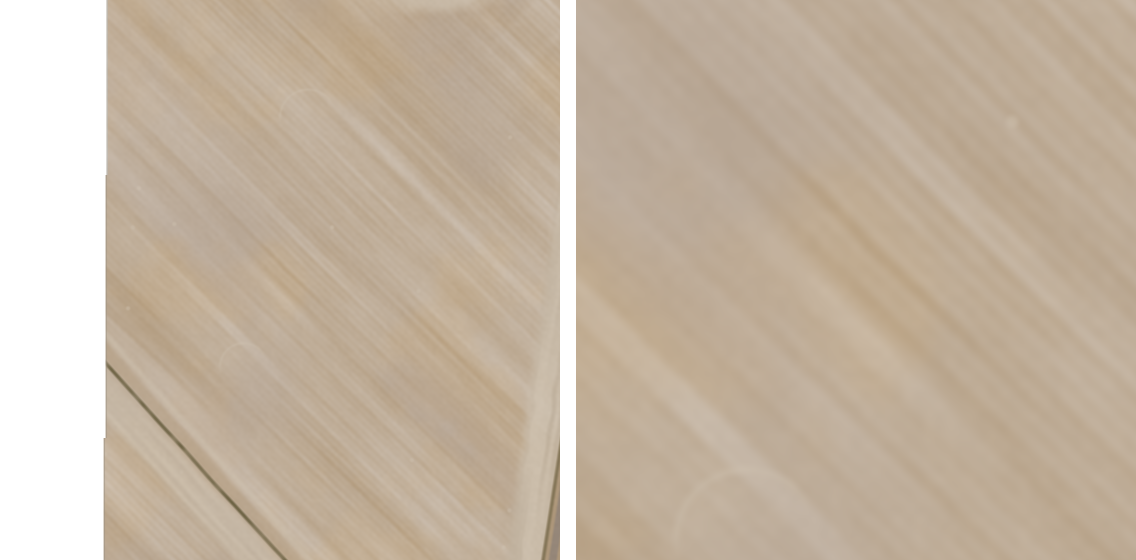
Left: the whole. Right: its middle third, enlarged.
Reproduce this texture procedurally as a Shadertoy shader.

```glsl
#define TAN_SOIL vec3(0.700, 0.612, 0.500)
#define PALE_SOIL vec3(0.798, 0.747, 0.692)
#define MAUVE_SOIL vec3(0.690, 0.630, 0.585)
#define TRACK_COLOR vec3(0.805, 0.755, 0.685)
#define DITCH_COLOR vec3(0.43, 0.39, 0.27)
#define FURROW_DIR vec2(0.713, -0.701)
#define DITCH_DIR vec2(0.670, -0.742)
#define SOFT 0.0016

float hash(vec2 p) {
    vec3 q = fract(vec3(p.xyx) * 0.1031);
    q += dot(q, q.yzx + 33.33);
    return fract((q.x + q.y) * q.z);
}

float noise(vec2 p) {
    vec2 i = floor(p), f = fract(p);
    f = f * f * (3.0 - 2.0 * f);
    return mix(mix(hash(i), hash(i + vec2(1, 0)), f.x),
               mix(hash(i + vec2(0, 1)), hash(i + vec2(1, 1)), f.x), f.y);
}

float fbm(vec2 p) {
    float sum = 0.0, amp = 0.5;
    for (int i = 0; i < 4; i++) {
        sum += amp * noise(p);
        p = p * 2.03 + 17.3;
        amp *= 0.5;
    }
    return sum / 0.9375;
}

// Soft line of given half width around zero
float line(float d, float halfWidth, float blur) {
    return 1.0 - smoothstep(halfWidth - blur, halfWidth + blur, abs(d));
}

// Soft band between two limits
float band(float d, float lo, float hi, float blur) {
    return smoothstep(lo - blur, lo + blur, d) - smoothstep(hi - blur, hi + blur, d);
}

// Ploughed soil: elongated noise at several widths, plus regular furrows
vec3 field(vec2 p) {
    float along = dot(p, FURROW_DIR) + 5.0;
    float across = dot(p, vec2(-FURROW_DIR.y, FURROW_DIR.x)) + 5.0;
    across += 0.006 * (noise(p * 4.0) - 0.5);
    float cloud = fbm(p * 5.0 + 3.0) - 0.5;
    float tone = 0.50 + 0.45 * cloud;
    tone += 0.36 * (noise(vec2(across * 17.0, along * 2.0)) - 0.5);
    tone += 0.34 * (noise(vec2(across * 48.0, along * 2.6)) - 0.5);
    tone += 0.32 * (noise(vec2(across * 115.0, along * 4.0)) - 0.5);
    tone += 0.10 * (noise(vec2(across * 150.0, along * 45.0)) - 0.5);
    float furrowStrength = noise(vec2(across * 9.0, along * 3.0));
    tone += 0.075 * furrowStrength * sin(across * 560.0);

    // Headland at the upper right: paler, worked across the furrows
    float corner = smoothstep(1.62, 1.95, p.x + p.y);
    tone += corner * (0.10 + 0.22 * (noise(vec2(along * 75.0, across * 5.0)) - 0.5));
    vec3 col = mix(TAN_SOIL, PALE_SOIL, clamp(tone, 0.0, 1.0));

    // Damp mauve streaks and warm patches
    float damp = noise(vec2(across * 11.0 + 4.0, along * 4.5));
    col = mix(col, MAUVE_SOIL, 0.42 * smoothstep(0.60, 0.95, damp));
    float warm = smoothstep(0.52, 0.72, fbm(p * 6.0 + 31.0));
    return col + warm * vec3(0.010, 0.000, -0.018);
}

// Pale specks scattered over a jittered grid
float specks(vec2 p) {
    vec2 cell = floor(p * 14.0);
    vec2 center = 0.2 + 0.6 * vec2(hash(cell + 5.0), hash(cell + 9.0));
    float d = length(fract(p * 14.0) - center) / 14.0;
    return step(0.91, hash(cell)) * (1.0 - smoothstep(0.001, 0.006, d));
}

// Faint upper arc left by a turning vehicle
float turnArc(vec2 p, vec2 center, float radius) {
    vec2 q = p - center;
    return line(length(q) - radius, 0.002, 0.003) * smoothstep(0.0, 0.03, q.y - 0.4 * q.x);
}

void mainImage(out vec4 fragColor, in vec2 fragCoord) {
    vec2 p = fragCoord / iResolution.xy;
    float blur = max(SOFT, 0.8 / iResolution.y);
    vec3 col = field(p);
    float grain = noise(p * 160.0) - 0.5;

    // Bare patch, specks and turning marks
    float bare = length((p - vec2(0.78, 1.015)) * vec2(1.0, 2.6));
    bare += 0.07 * (fbm(p * 18.0) - 0.5);
    col = mix(col, TRACK_COLOR, 0.7 * (1.0 - smoothstep(0.05, 0.13, bare)));
    float marks = turnArc(p, vec2(0.55, 0.79), 0.05) + turnArc(p, vec2(0.435, 0.345), 0.042);
    col = mix(col, TRACK_COLOR, 0.38 * marks + 0.45 * specks(p));

    // Ditch with its pale verge and parallel wheel track
    vec2 fromDitch = p - vec2(0.189, 0.353);
    float ditch = dot(fromDitch, vec2(-DITCH_DIR.y, DITCH_DIR.x));
    float run = dot(fromDitch, DITCH_DIR);
    ditch += 0.003 * (noise(vec2(run * 14.0, 2.0)) - 0.5);
    float streak = noise(vec2(ditch * 120.0 + 40.0, run * 4.0 + 9.0));
    vec3 verge = TRACK_COLOR - vec3(0.05, 0.055, 0.055) * streak;
    col = mix(col, verge, 0.75 * band(ditch, -0.066, -0.008, 0.010));
    col = mix(col, TAN_SOIL, 0.50 * band(ditch, 0.004, 0.024, 0.005));
    col = mix(col, TRACK_COLOR, 0.55 * line(ditch - 0.034, 0.005, 0.005));
    float growth = 0.65 + 0.35 * noise(vec2(run * 60.0, ditch * 90.0));
    col = mix(col, DITCH_COLOR, growth * line(ditch, 0.0032, 0.0026));

    // Dirt road along the right side
    float road = p.x - 0.904 - 0.140 * p.y + 0.006 * (noise(p * 30.0) - 0.5);
    float rut = noise(vec2(road * 130.0 + 20.0, p.y * 4.0));
    vec3 dirt = TRACK_COLOR + 0.01 - vec3(0.065, 0.07, 0.075) * rut;
    col = mix(col, dirt, 0.85 * smoothstep(-0.012, 0.014, road));
    float shoulder = p.x - 0.967 - 0.155 * p.y;
    col = mix(col, TAN_SOIL - 0.02, smoothstep(-0.003, 0.004, shoulder));
    col = mix(col, DITCH_COLOR, 0.65 * line(shoulder - 0.003, 0.003, 0.003));
    col = mix(col, vec3(0.56, 0.51, 0.47), 0.8 * band(shoulder, 0.013, 0.027, 0.003));
    col += 0.012 * grain;

    // Blank margin with stepped border and thin rim
    float border = 0.185 + 0.0035 * step(0.218, p.y) + 0.0015 * step(0.688, p.y);
    vec3 rim = mix(vec3(0.60, 0.56, 0.50), vec3(0.74, 0.77, 0.78), step(0.688, p.y));
    col = mix(col, rim, 0.65 * line(p.x - border - 0.001, 0.0012, blur));
    col = mix(vec3(1.0), col, smoothstep(-blur, blur, p.x - border));
    fragColor = vec4(col, 1.0);
}
```
